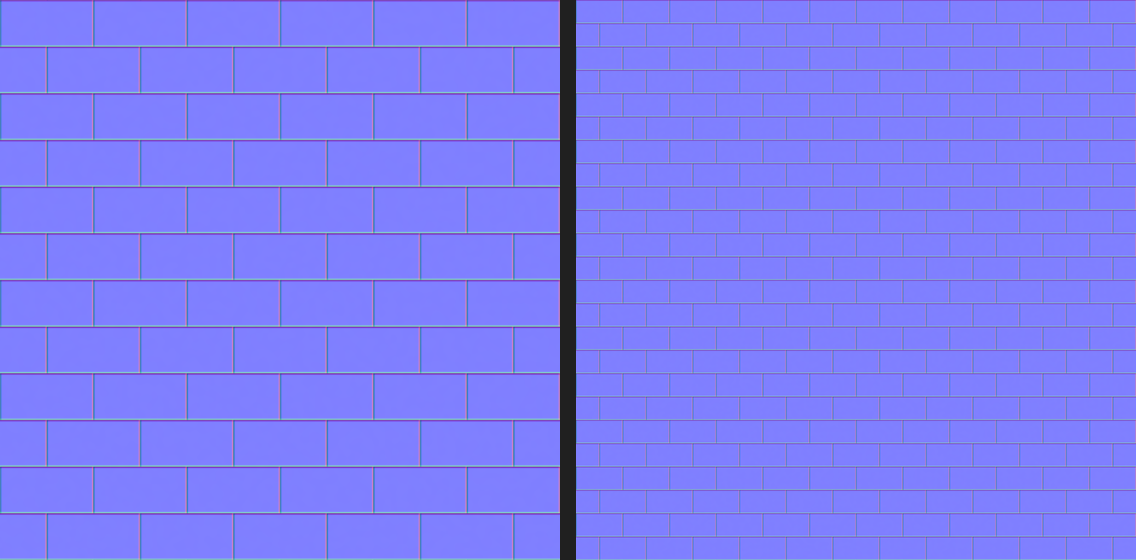
Left: one tile. Right: repeated 2 by 2.
A Shadertoy shader for this texture map:

```glsl
const vec2 BRICKS = vec2(6.0, 12.0);  // bricks across, courses up
const float COURSE_SHIFT = 0.5;       // offset of every other course, in bricks
const float BEVEL = 0.0027;           // half the joint width, in canvas units
const float BEVEL_KNEE = 0.6;         // part of the bevel over which it steepens
const float MAX_TILT = 0.97;          // sine of the steepest bevel angle
const float SOFTNESS = 0.0033;        // width of the joint blur, in canvas units
const float GRAIN_PERIOD = 48.0;      // noise cells per canvas, whole for tiling
const float GRAIN_TILT = 0.005;       // faint unevenness of the brick faces
const int SAMPLES = 6;                // blur samples per axis

// Random unit vector on a lattice that wraps at the canvas edge
vec2 latticeGradient(vec2 cell, float seed) {
    cell = mod(cell, GRAIN_PERIOD);
    float h = fract(sin(dot(cell, vec2(127.1, 311.7)) + seed) * 43758.5);
    float angle = 6.28318 * h;
    return vec2(cos(angle), sin(angle));
}

float gradientNoise(vec2 p, float seed) {
    vec2 cell = floor(p);
    vec2 f = p - cell;
    vec2 u = f * f * f * (f * (f * 6.0 - 15.0) + 10.0);
    vec2 e = vec2(1.0, 0.0);
    float a = dot(latticeGradient(cell, seed), f);
    float b = dot(latticeGradient(cell + e.xy, seed), f - e.xy);
    float c = dot(latticeGradient(cell + e.yx, seed), f - e.yx);
    float d = dot(latticeGradient(cell + e.xx, seed), f - e.xx);
    return mix(mix(a, b, u.x), mix(c, d, u.x), u.y);
}

// Sideways part of the surface normal, pointing out of the nearest brick edge
vec2 brickTilt(vec2 uv) {
    vec2 grid = uv * BRICKS;
    grid.x += COURSE_SHIFT * mod(floor(grid.y) + 1.0, 2.0);
    vec2 local = (fract(grid) - 0.5) / BRICKS;

    // Rounded box whose corner radius equals the bevel
    vec2 past = max(abs(local) - (0.5 / BRICKS - BEVEL), 0.0);
    float depth = length(past);
    vec2 outward = sign(local) * past / max(depth, 1e-6);
    return outward * MAX_TILT * smoothstep(0.0, BEVEL_KNEE, depth / BEVEL);
}

// Pack a normal into colour, with green pointing down
vec3 encodeNormal(vec2 tilt) {
    float z = sqrt(max(1.0 - dot(tilt, tilt), 0.0));
    return 0.5 + 0.5 * vec3(tilt.x, -tilt.y, z);
}

void mainImage(out vec4 fragColor, in vec2 fragCoord) {
    vec2 uv = fragCoord / iResolution.xy;
    vec2 grain = GRAIN_TILT * vec2(gradientNoise(uv * GRAIN_PERIOD, 0.0),
                                   gradientNoise(uv * GRAIN_PERIOD, 2.7));

    // Average opposite bevels so that they fade to grey in the joint
    vec2 footprint = max(vec2(SOFTNESS), 1.0 / iResolution.xy);
    vec3 color = vec3(0.0);
    for (int j = 0; j < SAMPLES; j++) {
        for (int i = 0; i < SAMPLES; i++) {
            vec2 offset = (vec2(i, j) + 0.5) / float(SAMPLES) - 0.5;
            color += encodeNormal(brickTilt(uv + offset * footprint) + grain);
        }
    }
    fragColor = vec4(color / float(SAMPLES * SAMPLES), 1.0);
}
```
